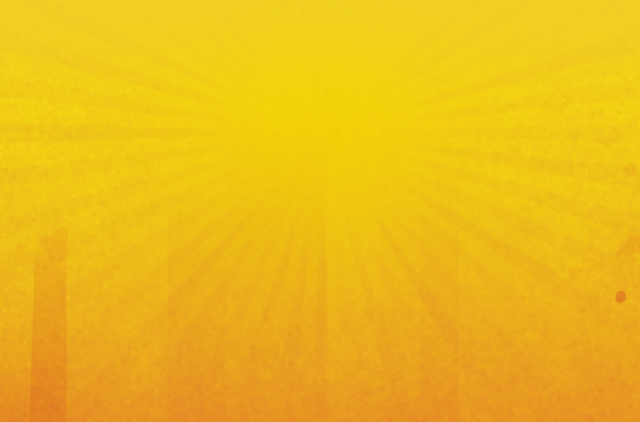
Write a Shadertoy shader that draws this background.

```glsl
const float TAU = 6.2831853;
const float RAY_COUNT = 44.0;
const vec3 AMBER = vec3(0.905, 0.590, 0.140);
const vec3 YELLOW = vec3(0.945, 0.816, 0.075);
const vec3 RUST = vec3(0.860, 0.400, 0.120);

float hash(vec2 cell) {
    vec3 q = fract(cell.xyx * vec3(0.1031, 0.1030, 0.0973));
    q += dot(q, q.yzx + 33.33);
    return fract((q.x + q.y) * q.z);
}

float valueNoise(vec2 p) {
    vec2 cell = floor(p), f = fract(p);
    f = f * f * (3.0 - 2.0 * f);
    float low = mix(hash(cell), hash(cell + vec2(1, 0)), f.x);
    float high = mix(hash(cell + vec2(0, 1)), hash(cell + vec2(1, 1)), f.x);
    return mix(low, high, f.y);
}

float fbm(vec2 p) {
    float sum = 0.0, weight = 0.5;
    for (int octave = 0; octave < 4; octave++) {
        sum += weight * valueNoise(p);
        p = mat2(1.6, 1.2, -1.2, 1.6) * p + 7.3;
        weight *= 0.5;
    }
    return sum / 0.9375;
}

// Discs of random size, one per grid cell
float speckles(vec2 p, float density) {
    vec2 cell = floor(p);
    float cover = 0.0;
    for (int j = -1; j <= 1; j++) {
        for (int i = -1; i <= 1; i++) {
            vec2 id = cell + vec2(i, j);
            vec2 centre = id + vec2(hash(id + 3.7), hash(id + 19.1));
            float radius = mix(0.15, 0.5, hash(id + 41.3));
            float disc = 1.0 - smoothstep(radius * 0.7, radius, length(p - centre));
            cover = max(cover, disc * step(hash(id + 67.9), density));
        }
    }
    return cover;
}

// Dark wedges around the burst centre
float sunRays(vec2 d) {
    float turn = atan(d.y, d.x) / TAU * RAY_COUNT;
    float id = mod(floor(turn + 0.5), RAY_COUNT);
    float strength = mix(0.4, 1.0, hash(vec2(id, 5.0)));
    float wedge = smoothstep(-0.1, 0.45, cos(turn * TAU));
    return wedge * strength * smoothstep(0.15, 0.33, length(d));
}

float band(float x, float left, float right) {
    const float soft = 0.0012;
    return smoothstep(left - soft, left + soft, x)
         * (1.0 - smoothstep(right - soft, right + soft, x));
}

// One below the low height, zero above the high one
float hang(float y, float low, float high) {
    return 1.0 - smoothstep(low, high, y);
}

float stain(vec2 p, vec2 centre, float radius) {
    float wobble = (fbm(p * 40.0) - 0.5) * radius * 1.6;
    return 1.0 - smoothstep(radius * 0.5, radius * 1.1, length(p - centre) + wobble);
}

void mainImage(out vec4 fragColor, in vec2 fragCoord) {
    vec2 uv = fragCoord / iResolution.xy;
    float aspect = iResolution.x / iResolution.y;
    vec2 p = vec2(uv.x * aspect, uv.y);
    vec2 fromSun = p - vec2(0.503 * aspect, 0.685);

    // Vertical blend, pale top and central glow
    float fall = 1.0 - uv.y;
    vec3 color = mix(AMBER, YELLOW, 1.0 - fall * fall);
    color += vec3(0.0, -0.004, 0.065) * smoothstep(0.72, 1.0, uv.y);
    float glow = exp(-dot(fromSun, fromSun) * 12.0);
    color += vec3(0.003, 0.014, -0.045) * glow;

    // Rays fade towards the top and bottom
    float rayFade = mix(0.25, 1.0, smoothstep(0.0, 0.4, uv.y))
                  * (1.0 - 0.7 * smoothstep(0.7, 1.0, uv.y));
    color += vec3(-0.009, -0.030, 0.009) * (sunRays(fromSun) - 0.3) * rayFade;

    // Hanging vertical strips
    float strips = 0.60 * band(uv.x, 0.353, 0.511) * hang(uv.y, 0.45, 0.74);
    strips += 0.95 * band(uv.x, 0.262, 0.353) * hang(uv.y, 0.28, 0.64);
    strips += 0.30 * band(uv.x, 0.247, 0.262) * hang(uv.y, 0.10, 0.40);
    strips += 0.30 * band(uv.x, 0.594, 0.658) * hang(uv.y, 0.40, 0.66);
    strips += 0.65 * band(uv.x, 0.658, 0.717) * hang(uv.y, 0.35, 0.66);
    color += vec3(-0.008, -0.032, 0.004) * strips;
    float postLeft = mix(0.046, 0.056, uv.y / 0.45);
    float post = band(uv.x, postLeft, 0.104) * hang(uv.y, 0.34, 0.47);
    color = mix(color, RUST, post * mix(0.32, 0.17, uv.y / 0.45));

    // Scorched lower corners
    vec2 leftOffset = uv * vec2(7.0, 6.0);
    float leftCorner = exp(-dot(leftOffset, leftOffset));
    vec2 rightOffset = (uv - vec2(1.0, 0.08)) * vec2(3.2, 2.8);
    float rightCorner = exp(-dot(rightOffset, rightOffset));
    color = mix(color, RUST, 0.24 * leftCorner + 0.08 * rightCorner);

    // Paper grain, stronger low down and at the sides
    float sides = smoothstep(0.15, 0.65, abs(fromSun.x));
    float wear = mix(0.35, 1.0, max(sides, hang(uv.y, 0.1, 0.55)));
    wear *= 1.0 - 0.7 * smoothstep(0.7, 0.95, uv.y);
    float grain = 1.15 * (fbm(p * 75.0) - 0.5) + 0.6 * (fbm(p * 9.0) - 0.5);
    color += vec3(0.016, 0.055, -0.025) * grain * wear;
    color -= vec3(0.007, 0.018, 0.0) * speckles(p * 40.0, 0.35) * wear;
    color += vec3(0.010, 0.020, 0.0) * speckles(p * 75.0 + 11.0, 0.30) * wear;

    // Stains near the left and right edges
    float stains = 0.13 * stain(p, vec2(0.134, 0.430), 0.038);
    stains += 0.07 * stain(p, vec2(0.060, 0.400), 0.030);
    stains += 0.20 * stain(p, vec2(aspect - 0.022, 0.420), 0.036);
    stains += 0.13 * stain(p, vec2(aspect - 0.026, 0.600), 0.018);
    stains += 0.12 * stain(p, vec2(aspect - 0.160, 0.350), 0.014);
    stains += 0.60 * stain(p, vec2(aspect - 0.046, 0.296), 0.013);
    color = mix(color, RUST, stains);

    fragColor = vec4(clamp(color, 0.0, 1.0), 1.0);
}
```
